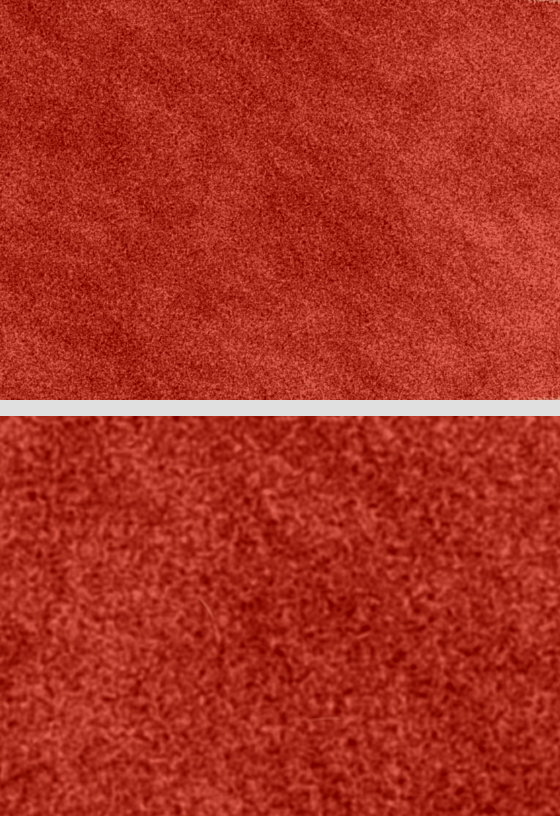
Top, the full canvas; bottom, a detail of the centre.
A Shadertoy shader for this texture:

```glsl
// Red wool felt: a fine matted grain of short fibres, soft diagonal nap and a few loose hairs.

const vec3 SHADOW_RED = vec3(0.555, 0.065, 0.018);
const vec3 FELT_RED   = vec3(0.670, 0.175, 0.115);
const vec3 LIGHT_RED  = vec3(0.800, 0.302, 0.242);
const vec3 HAIR_PINK  = vec3(0.880, 0.480, 0.390);
const vec3 EDGE_CREAM = vec3(0.860, 0.620, 0.520);
const float NAP_ANGLE = -0.65;
const int HAIR_COUNT = 16;

vec2 hash2(vec2 cell) {
    vec3 h = fract(cell.xyx * vec3(0.1031, 0.1030, 0.0973));
    h += dot(h, h.yzx + 33.33);
    return fract((h.xx + h.yz) * h.zy);
}

vec2 direction(float angle) {
    return vec2(cos(angle), sin(angle));
}

// Coordinates along and across a given angle.
vec2 turn(vec2 p, float angle) {
    vec2 d = direction(angle);
    return vec2(dot(p, d), dot(p, vec2(-d.y, d.x)));
}

float cornerSlope(vec2 cell, vec2 offset) {
    return dot(direction(6.2832 * hash2(cell).x), offset);
}

float gradientNoise(vec2 p) {
    vec2 i = floor(p), f = p - i;
    vec2 u = f * f * f * (f * (f * 6.0 - 15.0) + 10.0);
    vec2 e = vec2(1.0, 0.0);
    float low  = mix(cornerSlope(i, f), cornerSlope(i + e, f - e), u.x);
    float high = mix(cornerSlope(i + e.yx, f - e.yx), cornerSlope(i + 1.0, f - 1.0), u.x);
    return mix(low, high, u.y);
}

// Noise stretched along an angle; frequency is (along, across).
float fibreNoise(vec2 p, float angle, vec2 frequency, float seed) {
    return gradientNoise(turn(p, angle) * frequency + seed * vec2(37.3, 71.9));
}

// Short fibres lying in several directions, plus specks between them.
float matting(vec2 p) {
    vec2 bend = 0.004 * vec2(gradientNoise(p * 60.0), gradientNoise(p * 60.0 + 19.7));
    float sum = 0.0;
    for (int k = 0; k < 4; k++) {
        float id = float(k);
        sum += fibreNoise(p + bend, NAP_ANGLE + 0.785 * id, vec2(82.0, 178.0), id + 1.0);
    }
    return 1.02 * sum + 1.05 * gradientNoise(p * 205.0 + 11.3);
}

// Clumps and broad diagonal patches of the nap.
float patches(vec2 p) {
    return 0.55 * fibreNoise(p, NAP_ANGLE, vec2(28.0, 46.0), 6.0)
         + 0.65 * fibreNoise(p, NAP_ANGLE, vec2(9.0, 20.0), 7.0)
         + 0.60 * fibreNoise(p, NAP_ANGLE, vec2(2.5, 5.0), 8.0);
}

// Coverage of one bent hair centred at the origin of q.
float hair(vec2 q, float halfLength, float bow, float width, float pixel) {
    float along = q.x / halfLength;
    float away = abs(q.y - bow * (1.0 - along * along));
    float body = 1.0 - smoothstep(width - 0.5 * pixel, width + pixel, away);
    return body * (1.0 - smoothstep(0.6, 1.0, abs(along)));
}

float looseHairs(vec2 p, float aspect, float pixel) {
    float cover = 0.0;
    for (int k = 0; k < HAIR_COUNT; k++) {
        vec2 id = vec2(float(k), 5.0);
        vec2 place = hash2(id) * vec2(aspect, 1.0);
        vec2 shape = hash2(id + 50.0);
        vec2 style = hash2(id + 90.0);
        float angle = NAP_ANGLE + 2.4 * (shape.x - 0.5);
        float halfLength = mix(0.010, 0.034, shape.y * shape.y);
        float line = hair(turn(p - place, angle), halfLength, 0.007 * (style.x - 0.5), 0.0010, pixel);
        cover = max(cover, line * mix(0.15, 0.45, style.y));
    }
    return cover;
}

// Light falls off toward the upper left and middle, rising at the right and below.
float lighting(vec2 uv) {
    float right = smoothstep(0.45, 1.0, uv.x);
    float below = 1.0 - smoothstep(0.0, 0.55, uv.y);
    return 0.56 * right + 0.16 * below - 0.14;
}

// Thin pale slivers at the two right-hand corners.
float cornerSliver(vec2 uv, float fray) {
    float reach = abs(uv.y - 0.5) - 0.5 + 0.11 * (uv.x - 1.0) + 0.005 * fray;
    return smoothstep(-0.012, 0.0, reach);
}

vec3 feltColour(float tone) {
    vec3 dark = mix(FELT_RED, SHADOW_RED, clamp(-tone, 0.0, 1.6));
    return max(mix(dark, LIGHT_RED, clamp(tone, 0.0, 1.6)), 0.0);
}

void mainImage(out vec4 fragColor, in vec2 fragCoord) {
    vec2 uv = fragCoord / iResolution.xy;
    vec2 p = fragCoord / iResolution.y;
    float pixel = 1.0 / iResolution.y;
    float aspect = iResolution.x / iResolution.y;

    float grain = matting(p);
    vec3 colour = feltColour(grain + patches(p) + lighting(uv));
    colour = mix(colour, HAIR_PINK, looseHairs(p, aspect, pixel));
    colour = mix(colour, EDGE_CREAM, 0.7 * cornerSliver(uv, grain));
    fragColor = vec4(clamp(colour, 0.0, 1.0), 1.0);
}
```
